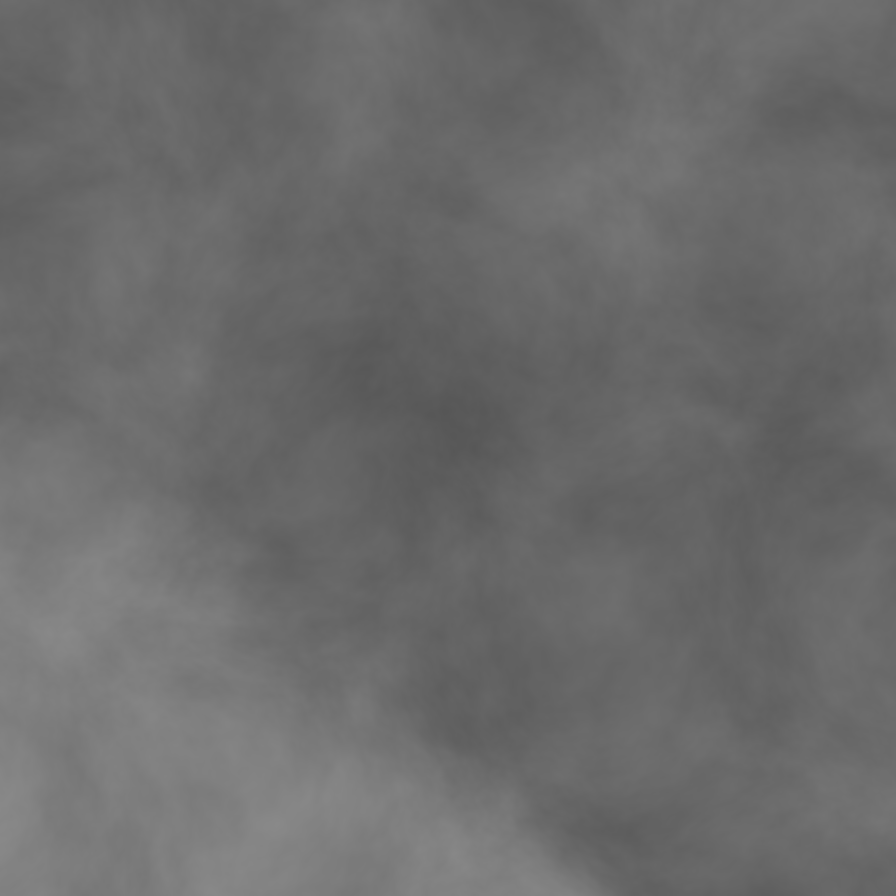
Reproduce this texture procedurally as a three.js fragment shader.

```glsl
// Soft grey smoke: a pale bank of haze fills the lower left corner and
// fades into darker, mottled cloud. Fractal gradient noise, gently warped,
// shapes the edge of the haze, the broad drifts and the fine grain.

#define CLOUD_GREY 0.403
#define HAZE_LIFT 0.098
#define HAZE_REACH vec2(0.70, 0.54)
#define HOLLOW_DEPTH 0.026
#define CLOUD_CONTRAST 0.072
#define CLOUD_SCALE 3.2
#define OCTAVE_GAIN 0.63
#define WARP_AMOUNT 0.07
#define EDGE_WANDER 0.22

varying vec2 vUv;

// Pseudo-random unit gradient for a lattice point
vec2 latticeGradient(vec2 cell) {
  vec3 p = fract(vec3(cell.xyx) * vec3(0.1031, 0.1030, 0.0973));
  p += dot(p, p.yzx + 33.33);
  float angle = 6.28318 * fract((p.x + p.y) * p.z);
  return vec2(cos(angle), sin(angle));
}

// Gradient noise with quintic blending, centred on zero
float gradientNoise(vec2 p) {
  vec2 cell = floor(p);
  vec2 f = p - cell;
  vec2 blend = f * f * f * (f * (f * 6.0 - 15.0) + 10.0);
  vec2 right = vec2(1.0, 0.0);
  vec2 up = vec2(0.0, 1.0);
  float a = dot(latticeGradient(cell), f);
  float b = dot(latticeGradient(cell + right), f - right);
  float c = dot(latticeGradient(cell + up), f - up);
  float d = dot(latticeGradient(cell + 1.0), f - 1.0);
  return mix(mix(a, b, blend.x), mix(c, d, blend.x), blend.y);
}

// Six octaves, each turned to hide the lattice
float cloudNoise(vec2 p) {
  mat2 turn = mat2(0.8, 0.6, -0.6, 0.8);
  float sum = 0.0;
  float amplitude = 1.0;
  for (int octave = 0; octave < 6; octave++) {
    sum += amplitude * gradientNoise(p);
    p = turn * p * 2.03 + 17.3;
    amplitude *= OCTAVE_GAIN;
  }
  return sum;
}

// Pale bank in the lower left corner, 1 inside and 0 far away
float hazeBank(vec2 p) {
  float wander = EDGE_WANDER * cloudNoise(p * 2.5 + 41.0);
  float reach = p.x / HAZE_REACH.x + p.y / HAZE_REACH.y + wander;
  return 1.0 - smoothstep(0.68, 1.16, reach);
}

// Broad dark hollow just above the haze
float darkHollow(vec2 p) {
  vec2 offset = (p - vec2(0.36, 0.46)) / vec2(0.20, 0.10);
  return exp(-dot(offset, offset));
}

void main() {
  vec2 warp = vec2(gradientNoise(vUv * 4.0 + 5.2),
                   gradientNoise(vUv * 4.0 + 23.7));
  vec2 drift = vUv + WARP_AMOUNT * warp;

  float haze = hazeBank(drift);
  float grey = CLOUD_GREY + HAZE_LIFT * haze;
  grey -= HOLLOW_DEPTH * darkHollow(drift) * (1.0 - haze);
  grey += CLOUD_CONTRAST * cloudNoise(drift * CLOUD_SCALE + 9.0);

  gl_FragColor = vec4(vec3(grey), 1.0);
}
```
